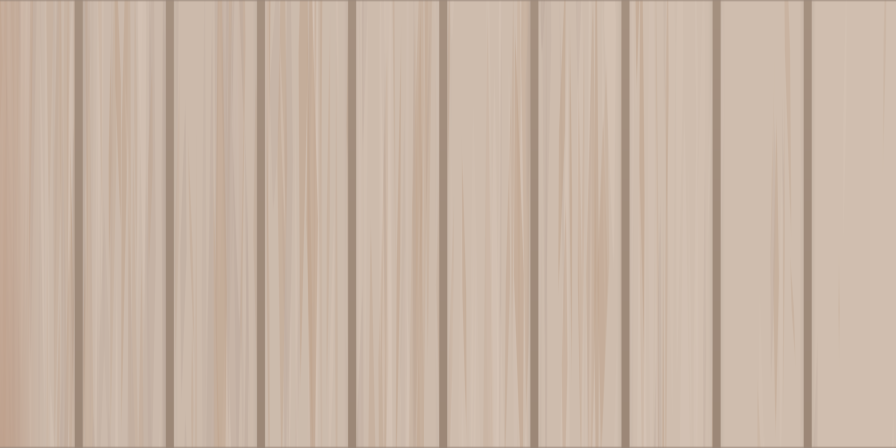
Reproduce this texture procedurally as a Shadertoy shader.

```glsl
const float PITCH = 0.1017;        // plank spacing across the canvas
const float FIRST_GROOVE = 0.0879; // centre of the leftmost groove

float hash(vec2 p) {
    return fract(sin(dot(p, vec2(127.1, 311.7))) * 43758.5453);
}

// Coverage of a thin vertical sliver that tapers to a point at both ends
float sliver(vec2 p, vec2 centre, float halfWidth, float halfLength, float lean, float aa) {
    float t = (p.y - centre.y) / halfLength;
    float width = halfWidth * (1.0 - abs(t));
    float d = abs(p.x - centre.x - lean * t) - width;
    return smoothstep(aa, -aa, d) * smoothstep(0.0, aa, width);
}

vec3 woodGrain(vec2 p, float plank, float aa) {
    vec3 wood = mix(vec3(0.795, 0.725, 0.668), vec3(0.815, 0.745, 0.685), plank / 9.0);
    vec3 tan1 = vec3(0.745, 0.635, 0.545);
    vec3 greyPink = vec3(0.745, 0.670, 0.620);
    vec3 pale = vec3(0.840, 0.770, 0.715);

    // The grain thins out toward the right-hand planks
    float density = mix(0.95, 0.50, plank / 9.0) * (plank > 7.5 ? 0.55 : 1.0);
    density *= plank > 8.5 ? 0.35 : 1.0;

    for (int i = 0; i < 46; i++) {
        vec2 seed = vec2(float(i) + 1.0, plank * 7.3 + 2.0);
        if (hash(seed) > density) continue;
        vec2 centre = vec2(hash(seed + 11.3), mix(-0.2, 1.2, hash(seed + 23.7)));
        float size = hash(seed + 37.1);
        float halfWidth = mix(0.012, 0.065, size * size);
        float halfLength = mix(0.25, 1.1, hash(seed + 41.9));
        if (plank > 7.5) {
            halfWidth *= 0.55;
            halfLength *= 0.45;
        }
        float lean = (hash(seed + 53.2) - 0.5) * 0.09;
        float kind = hash(seed + 67.4);
        float greyShare = plank < 3.5 ? 0.60 : 0.45;
        vec3 tint = kind < 0.30 ? tan1 : kind < greyShare ? greyPink : pale;
        float opacity = mix(0.22, 0.60, hash(seed + 79.8));
        wood = mix(wood, tint, opacity * sliver(p, centre, halfWidth, halfLength, lean, aa));
    }
    return wood;
}

void mainImage(out vec4 fragColor, in vec2 fragCoord) {
    vec2 uv = fragCoord / iResolution.xy;
    float across = (uv.x - FIRST_GROOVE) / PITCH + 1.0;
    float plank = floor(across);
    float aa = 0.8 / (iResolution.x * PITCH);
    vec3 color = woodGrain(vec2(fract(across), uv.y), plank, aa);

    // Warm stain on the left edge, stronger toward the bottom
    float stain = smoothstep(0.055, 0.0, uv.x) * mix(0.75, 0.40, uv.y);
    color = mix(color, vec3(0.735, 0.605, 0.520), stain);

    // Grooves between planks, with a faint shade beside them
    float nearest = round(across);
    float d = nearest > 0.5 && nearest < 9.5 ? abs(across - nearest) : 1.0;
    color *= 1.0 - 0.04 * smoothstep(0.10, 0.04, d);
    vec3 groove = mix(vec3(0.610, 0.530, 0.465), vec3(0.645, 0.565, 0.500), uv.y);
    color = mix(color, groove, smoothstep(aa, -aa, d - 0.044));

    // Thin dark line along the top and bottom
    float rim = min(uv.y, 1.0 - uv.y);
    color = mix(color, vec3(0.60, 0.53, 0.48), 0.6 * smoothstep(0.005, 0.001, rim));

    fragColor = vec4(color, 1.0);
}
```
